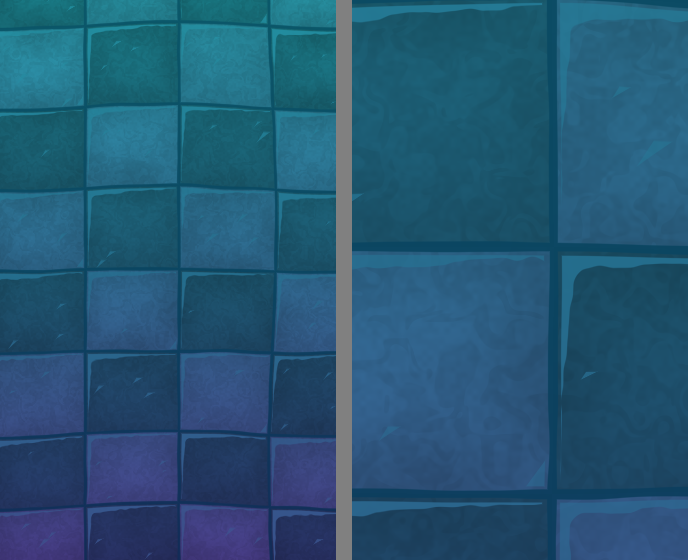
Left: the whole. Right: its middle third, enlarged.
Write a WebGL 2 fragment shader that draws this texture.

```glsl
#version 300 es
precision highp float;
// Hand-painted checker of stone tiles fading from teal to violet.
// A gently bent grid gives each tile an id and edge distances; from these
// come the grout, tapered rim highlights, small chips and mottled stone.
uniform vec2 u_resolution;
out vec4 outColor;

const vec2 PITCH = vec2(0.1673, 0.1458);   // tile size, in canvas heights
const vec2 FIRST = vec2(0.1523, 0.0456);   // first grid crossing from top left
const float GROUT = 0.0026;                // half width of the grout
const float TAU = 6.28318;

float hash(vec2 p) {
  vec3 q = fract(p.xyx * 0.1031);
  q += dot(q, q.yzx + 33.33);
  return fract((q.x + q.y) * q.z);
}

vec2 hash2(vec2 p) {
  return vec2(hash(p + 11.7), hash(p + 47.3));
}

float noise(vec2 p) {
  vec2 i = floor(p), f = fract(p);
  f = f * f * (3.0 - 2.0 * f);
  vec2 e = vec2(0.0, 1.0);
  return mix(mix(hash(i), hash(i + e.yx), f.x),
             mix(hash(i + e.xy), hash(i + e.yy), f.x), f.y);
}

float fill(float dist, float soft) {
  return 1.0 - smoothstep(-soft, soft, dist);
}

vec3 ramp(vec3 top, vec3 middle, vec3 bottom, float t) {
  return t < 0.5 ? mix(top, middle, t * 2.0) : mix(middle, bottom, t * 2.0 - 1.0);
}

// Bends the straight grid: bowed rows, one wavy column, a shorter last row.
vec2 bend(vec2 p) {
  float bow = 0.0055 * (1.0 - 0.75 * smoothstep(0.42, 0.5, p.y) * (1.0 - smoothstep(0.66, 0.75, p.y)));
  float wave = 0.0065 * smoothstep(0.36, 0.47, p.x);
  float x = p.x + wave * cos(TAU * p.y * 1.15 + 0.25) + 0.002 * (noise(p * vec2(4.0, 22.0)) - 0.5);
  float y = p.y - bow * cos(TAU * p.x / 0.6) + 0.005 * (noise(p * vec2(15.0, 7.0) + 80.0) - 0.5);
  return vec2(x, y + 0.016 * smoothstep(0.8, 0.9, p.y));
}

// Highlight along the top and left rims, thinning away from their corner.
float rim(vec2 d, vec2 id, float soft) {
  vec2 rnd = hash2(id + 5.0);
  vec2 along = d / PITCH;
  float rough = noise(d * 110.0 + id * 19.0) - 0.5;
  float top = mix(0.0095, 0.002, smoothstep(0.0, 0.9, along.x)) * (0.65 + 0.6 * rnd.x) + 0.0035 * rough;
  float left = 0.0065 * (1.0 - smoothstep(0.1, 0.65 + 0.4 * rnd.y, along.y)) + 0.0015 * rough;
  float gap = GROUT + 0.0022;
  vec2 inner = d - gap - vec2(left, top);
  float radius = 0.009;
  float face = min(radius, min(inner.x, inner.y) + radius);
  if (min(inner.x, inner.y) < radius) face = radius - length(max(radius - inner, 0.0));
  float outer = max(gap - min(d.x, d.y), d.x - PITCH.x * 0.965);
  outer = max(outer, d.y - PITCH.y * 0.95);
  return fill(max(face, outer), soft);
}

// Slanted triangular flake with its point to the lower left.
float flake(vec2 p, float size, float stretch) {
  vec2 q = vec2(p.x + p.y * 0.55, p.y / stretch);
  return max(max(-q.y, q.y + q.x * 0.8 - size), -q.x - q.y * 0.1);
}

float chips(vec2 d, vec2 id, float soft) {
  float mask = 0.0;
  for (int i = 0; i < 5; i++) {
    vec2 seed = id * 7.0 + float(i) * 23.0;
    vec2 rnd = hash2(seed);
    float height = i < 3 ? 0.16 + 0.28 * rnd.y : 0.5 + 0.4 * rnd.y;
    vec2 at = vec2(0.1 + 0.8 * rnd.x, height) * PITCH;
    float size = 0.003 + 0.006 * hash(seed + 3.0);
    float stretch = 0.7 + 1.5 * hash(seed + 8.0);
    float shown = step(0.5, hash(seed + 14.0));
    mask = max(mask, shown * fill(flake(d - at, size, stretch), soft));
  }
  // A worn lower right corner on some tiles.
  vec2 fromCorner = PITCH - d - GROUT - 0.002;
  float worn = max(fromCorner.x * 1.1 + fromCorner.y * 0.8 - 0.012, -min(fromCorner.x, fromCorner.y));
  return max(mask, step(0.5, hash(id + 61.0)) * fill(worn, soft));
}

// Leafy flecks over broad soft clouds, centred on zero.
float mottle(vec2 p) {
  vec2 warp = vec2(noise(p * 70.0), noise(p * 70.0 + 31.0));
  float fleck = smoothstep(0.4, 0.62, noise(p * 130.0 + warp * 4.0));
  return 0.022 * (fleck - 0.5) + 0.05 * (noise(p * 16.0) - 0.5) + 0.025 * (noise(p * 300.0) - 0.5);
}

void main() {
  vec2 p = vec2(gl_FragCoord.x, u_resolution.y - gl_FragCoord.y) / u_resolution.y;
  float soft = 0.8 / u_resolution.y;
  vec2 grid = (bend(p) - FIRST) / PITCH;
  vec2 id = floor(grid) + 1.0;
  vec2 d = fract(grid) * PITCH;
  float light = mod(id.x + id.y, 2.0);

  vec3 paleStone = ramp(vec3(0.14, 0.52, 0.58), vec3(0.175, 0.385, 0.53), vec3(0.26, 0.22, 0.49), p.y);
  vec3 darkStone = ramp(vec3(0.09, 0.44, 0.48), vec3(0.105, 0.315, 0.41), vec3(0.15, 0.18, 0.37), p.y);
  vec3 shine = ramp(vec3(0.14, 0.59, 0.66), vec3(0.15, 0.45, 0.58), vec3(0.24, 0.34, 0.58), p.y);
  vec3 grout = ramp(vec3(0.04, 0.34, 0.41), vec3(0.04, 0.27, 0.38), vec3(0.07, 0.17, 0.34), p.y);

  // Stone face, shaded slightly towards its edges.
  vec2 nearest = min(d, PITCH - d);
  float edge = min(nearest.x, nearest.y);
  vec3 color = mix(darkStone, paleStone, light);
  color *= 1.0 + 2.2 * mottle(p) + 0.05 * (hash(id + 90.0) - 0.5);
  color *= 0.93 + 0.09 * smoothstep(0.0, 0.06, edge);

  // Worn highlights, then grout of uneven width.
  float wear = max(rim(d, id, soft), 0.85 * chips(d, id, soft));
  color = mix(color, shine, wear * mix(0.85, 0.65, light));
  float width = GROUT * (0.8 + 0.4 * noise(p * 35.0));
  color = mix(color, grout, 0.95 * fill(edge - width, soft));
  outColor = vec4(color, 1.0);
}
```
